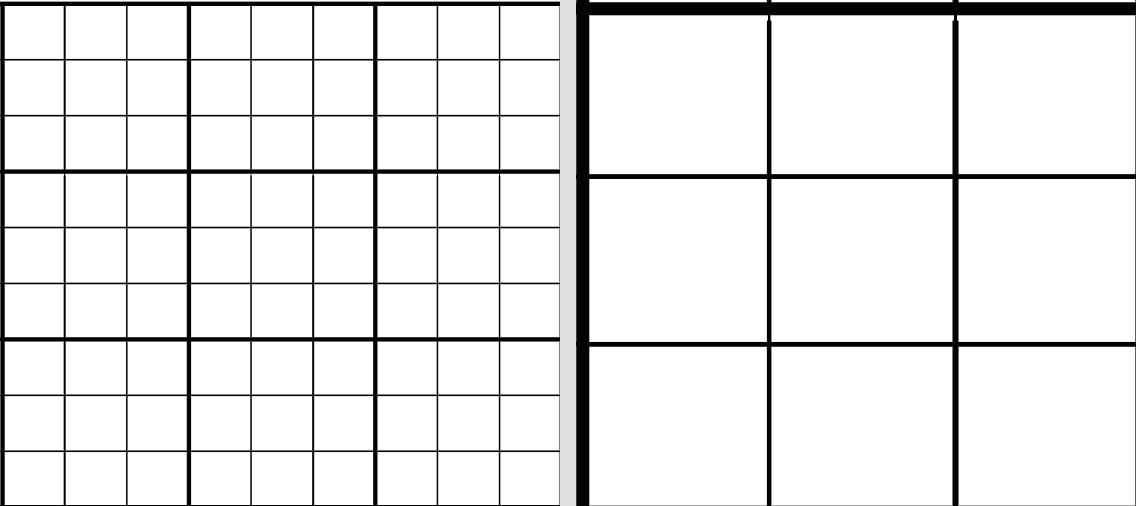
Left, the full canvas; right, a detail of the centre.
Write a Shadertoy shader that draws this pattern.

```glsl
// Nine by nine ruled grid in black on white, every third rule heavy.
// Each point is measured to its nearest rule on both axes; the outer
// right and bottom rules run off the canvas, leaving only thin edges.

// Antialiased coverage of a band, all lengths in canvas heights
float coverage(float dist, float halfWidth) {
    return clamp(0.5 + (halfWidth - dist) * iResolution.y, 0.0, 1.0);
}

void mainImage(out vec4 fragColor, in vec2 fragCoord) {
    vec2 uv = fragCoord / iResolution.xy;

    // Cell coordinates, counted from the top left rule
    vec2 grid = vec2(uv.x, 1.0 - uv.y) * vec2(9.014, 9.047) - vec2(0.041, 0.068);
    vec2 cellSize = vec2(iResolution.x / iResolution.y, 1.0) / vec2(9.014, 9.047);
    vec2 rule = round(grid);
    vec2 dist = abs(grid - rule) * cellSize;

    // Heavy block rules; odd light columns on the left are slightly wider
    float heavy = 0.0043;
    vec2 light = vec2(0.0015 + 0.0005 * mod(rule.x, 2.0) * step(rule.x, 6.0), 0.0016);
    vec2 isHeavy = 1.0 - step(0.5, mod(rule, 3.0));

    // Light columns pinch just below the first inner heavy row
    float belowRow = (grid.y - 3.0) * cellSize.y;
    light.x *= 1.0 - 0.5 * coverage(abs(belowRow - 0.006), 0.0018);

    vec2 halfWidth = mix(light, vec2(heavy), isHeavy);
    float columns = coverage(dist.x, halfWidth.x);
    float rows = coverage(dist.y, halfWidth.y);

    // Columns stop at the upper edge of the top rule
    columns *= coverage(-grid.y * cellSize.y, heavy);

    float ink = max(columns, rows);
    fragColor = vec4(mix(vec3(1.0), vec3(0.01), ink), 1.0);
}
```
